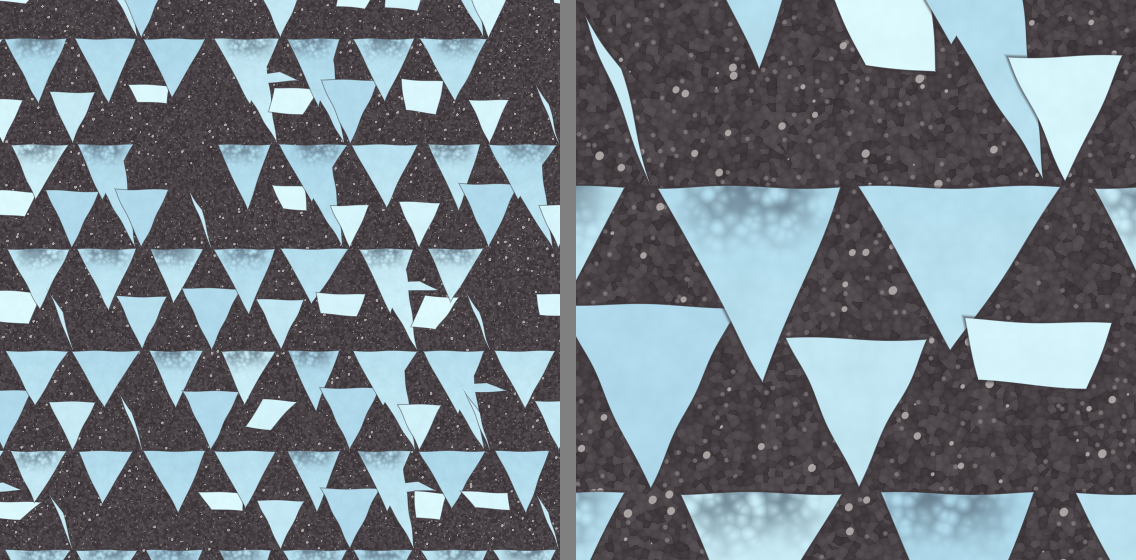
Left, the full canvas; right, a detail of the centre.
Write a Shadertoy shader that draws this pattern.

```glsl
const float PITCH = 0.124;
const float ROW = 0.183;

float hash(vec2 p) {
    p = fract(p * vec2(0.1031, 0.1137) + 0.317);
    p += dot(p, p.yx + 33.33);
    return fract((p.x + p.y) * p.x * 17.3);
}

// Cellular noise: distance to the nearest point, and that point's random value
vec2 cells(vec2 p) {
    vec2 base = floor(p), best = vec2(9.0, 0.0);
    for (int y = -1; y <= 1; y++)
    for (int x = -1; x <= 1; x++) {
        vec2 id = base + vec2(x, y);
        vec2 point = id + vec2(hash(id + 7.3), hash(id + 41.9));
        float d = length(p - point);
        if (d < best.x) best = vec2(d, hash(id + 83.1));
    }
    return best;
}

// Signed distance to the line a-b, negative on its inner side
float edge(vec2 p, vec2 a, vec2 b) {
    vec2 e = normalize(b - a);
    return dot(p - a, vec2(e.y, -e.x));
}

float triangle(vec2 p, vec2 a, vec2 b, vec2 c) {
    return max(edge(p, a, b), max(edge(p, b, c), edge(p, c, a)));
}

float quad(vec2 p, vec2 a, vec2 b, vec2 c, vec2 d) {
    return max(max(edge(p, a, b), edge(p, b, c)), max(edge(p, c, d), edge(p, d, a)));
}

vec3 paper(float tone) {
    return mix(vec3(0.64, 0.82, 0.90), vec3(0.84, 0.96, 0.985), tone);
}

// Lays a paper piece over the ground, with a thin dark rim
void lay(inout vec3 color, float d, vec3 tint) {
    float aa = 0.8 / iResolution.y;
    color = mix(color, vec3(0.23, 0.21, 0.23), 0.65 * smoothstep(0.0025, 0.0, d));
    color = mix(color, tint, smoothstep(aa, -aa, d));
}

// Dark grainy ground with pale flecks
vec3 ground(vec2 uv) {
    vec2 grain = cells(uv * 230.0);
    vec3 color = vec3(0.275, 0.25, 0.265) + 0.10 * (grain.y - 0.5) + 0.05 * (0.5 - grain.x);
    float patches = 0.5 + 0.25 * sin(uv.x * 23.0 + 3.0 * sin(uv.y * 17.0)) + 0.25 * sin(uv.y * 31.0 - uv.x * 9.0);
    vec2 fleck = cells(uv * mat2(60.0, 22.0, -30.0, 62.0));
    vec2 dust = cells(uv * 125.0 + 19.0);
    float size = 0.17 * smoothstep(0.78 - 0.25 * patches, 1.0, fleck.y);
    float specks = smoothstep(size + 0.03, size - 0.03, fleck.x) * step(0.03, size);
    specks += 0.45 * smoothstep(0.24, 0.1, dust.x) * step(0.86 - 0.12 * patches, dust.y);
    return mix(color, vec3(0.76, 0.74, 0.73), min(specks, 1.0) * 0.8);
}

void mainImage(out vec4 fragColor, in vec2 fragCoord) {
    vec2 uv = fragCoord / iResolution.xy;
    vec3 color = ground(uv);

    // Rows counted downward, slightly uneven in height, with hand-cut wobble
    float depth = 1.0 - uv.y;
    depth -= 0.012 * sin(3.1416 * depth) + 0.065;
    float row = floor(depth / ROW);
    vec2 wobble = 0.0009 * vec2(sin(uv.y * 83.0 + 2.0 * sin(uv.x * 47.0)), sin(uv.x * 71.0 + uv.y * 39.0));
    float column = floor((uv.x - 0.005) / PITCH);

    // Mottled wear shared by all paper
    float blot = cells(uv * 42.0 + 5.0).x;
    float fine = cells(uv * 125.0).x;
    float mottle = 0.6 * blot + 0.4 * fine;

    for (int i = -1; i <= 1; i++) {
        vec2 id = vec2(column + float(i), row);
        vec2 p = vec2(uv.x - 0.005 - (id.x + 0.5) * PITCH, depth - row * ROW) + wobble;
        float a = hash(id + 11.0), b = hash(id + 23.7), c = hash(id + 37.1);
        float kind = hash(id + 53.9), shape = hash(id + 71.3), light = hash(id + 97.7);

        // Hanging triangle, often stained along its top
        float w = mix(0.045, 0.061, a), tall = mix(0.092, 0.116, b);
        vec2 q = p - vec2((c - 0.5) * 0.008, 0.002);
        float d = triangle(q, vec2(-w, 0.0), vec2(w, 0.0), vec2((b - 0.5) * 0.018, tall));
        if (kind > 0.95) d = 1.0;
        float stain = smoothstep(0.35, 1.0, mottle + 0.3) * smoothstep(0.052, 0.012, q.y + 0.02 * blot)
                    * smoothstep(0.052, 0.02, abs(q.x - (a - 0.5) * 0.02)) * step(0.35, light);
        vec3 tint = paper(0.12 + 0.55 * c + 2.0 * p.y) - 0.05 * (mottle - 0.4);

        // Torn tail reaching the next row, sometimes with a sideways shard
        if (kind < 0.27) {
            d = min(d, triangle(q, vec2(-w, 0.0), vec2(0.03, 0.0), vec2(0.053, 0.178)));
            if (shape > 0.45)
                d = min(d, quad(q, vec2(0.0, 0.062), vec2(0.06, 0.057), vec2(0.092, 0.072), vec2(0.015, 0.076)));
        }
        lay(color, d, mix(tint, vec3(0.37, 0.45, 0.51), 0.85 * stain));

        // Lower piece in the gap: pointed pendant or loose bright scrap
        vec2 g = p - vec2(0.5 * PITCH, 0.0);
        if (shape < 0.34) {
            float top = mix(0.068, 0.11, a);
            float span = 0.47 * (0.181 - top);
            d = triangle(g, vec2(-span, top), vec2(span, top + 0.003 * c), vec2(0.0, 0.181));
            lay(color, d, paper(mix(0.25, 1.0, smoothstep(0.08, 0.105, top))) - 0.04 * (mottle - 0.4));
        } else if (shape < 0.78) {
            g -= vec2((b - 0.5) * 0.06, mix(0.092, 0.118, c));
            float half_w = mix(0.027, 0.045, a), half_h = mix(0.015, 0.032, light);
            float lean = (c - 0.35) * 0.028;
            d = quad(g, vec2(lean - half_w, -half_h), vec2(lean + half_w, -half_h * 0.85),
                     vec2(half_w * 0.65 - lean, half_h), vec2(-half_w * 0.8 - lean, half_h * 0.8));
            lay(color, d, paper(0.9 + 0.25 * b) - 0.03 * (mottle - 0.4));
        } else if (shape < 0.9) {
            d = triangle(g, vec2(-0.038, 0.085), vec2(-0.017, 0.115), vec2(0.0, 0.18));
            lay(color, d, paper(0.7));
        }
    }
    fragColor = vec4(clamp(color, 0.0, 1.0), 1.0);
}
```
